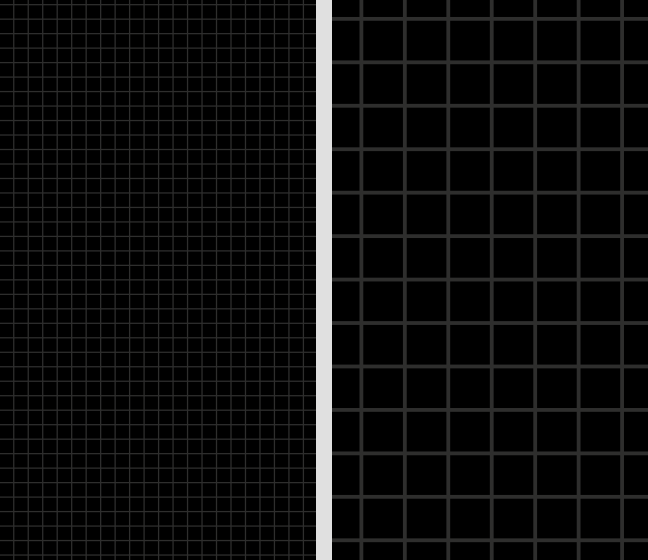
Left: the whole. Right: its middle third, enlarged.
This pattern is drawn by a Shadertoy shader. Its source:

```glsl
// Thin dark grey square grid on a black ground.

const vec3 GROUND_COLOR = vec3(0.0);
const vec3 LINE_COLOR = vec3(0.18, 0.18, 0.178);

// Lengths are fractions of the canvas width.
const float CELL_SIZE = 0.045833;
const float LINE_WIDTH = 0.0040;
const vec2 GRID_ORIGIN = vec2(0.0435, 0.0157);

// Signed offset from the nearest line of a repeating set.
vec2 offsetToLine(vec2 p, float period) {
    return (fract(p / period + 0.5) - 0.5) * period;
}

// Share of a pixel covered by a line, per axis.
vec2 lineCoverage(vec2 offset, float width, float pixel) {
    vec2 high = min(offset + 0.5 * pixel, vec2(0.5 * width));
    vec2 low = max(offset - 0.5 * pixel, vec2(-0.5 * width));
    return clamp((high - low) / pixel, 0.0, 1.0);
}

// Union of the vertical and horizontal lines.
float gridMask(vec2 p, float period, float width, float pixel) {
    vec2 cover = lineCoverage(offsetToLine(p, period), width, pixel);
    return 1.0 - (1.0 - cover.x) * (1.0 - cover.y);
}

void mainImage(out vec4 fragColor, in vec2 fragCoord) {
    float pixel = 1.0 / iResolution.x;
    vec2 p = fragCoord * pixel - GRID_ORIGIN;
    float grid = gridMask(p, CELL_SIZE, LINE_WIDTH, pixel);
    fragColor = vec4(mix(GROUND_COLOR, LINE_COLOR, grid), 1.0);
}
```
